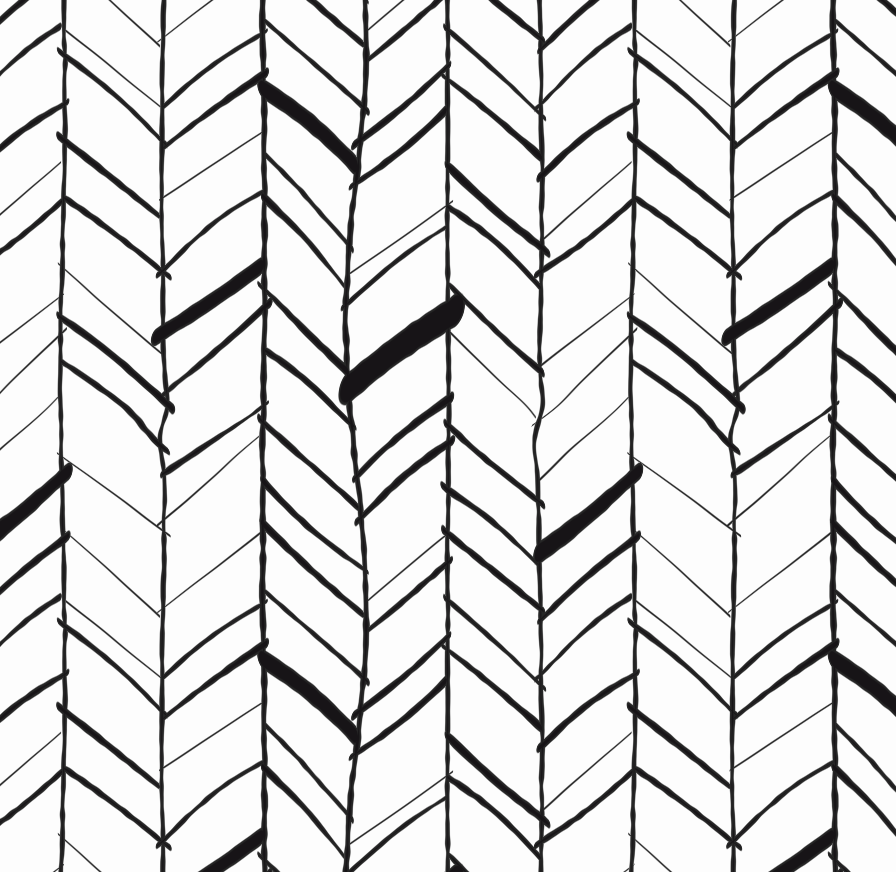
Reproduce this pattern procedurally as a WebGL 2 fragment shader.

```glsl
#version 300 es
precision highp float;

uniform vec2 u_resolution;
out vec4 fragColor;

const float TAU = 6.28319;
const float TILES_ACROSS = 1.5706;
const int COLUMNS = 6;
const int STROKES = 9;
const vec3 PAPER = vec3(0.992);
const vec3 INK_EDGE = vec3(0.15);
const vec3 INK_CORE = vec3(0.09, 0.08, 0.09);

// Spine layout: position, slow sway and sharp kink
const float SPINE_X[6] = float[6](0.110, 0.286, 0.462, 0.624, 0.785, 0.947);
const float SWAY[6] = float[6](0.004, 0.002, 0.002, 0.018, 0.001, 0.003);
const float KINK[6] = float[6](0.0, 0.016, 0.0, 0.0, 0.0, 0.018);

// One heavy stroke per column: height and thickness
const vec2 ACCENT[6] = vec2[6](
    vec2(0.896, 0.013), vec2(0.006, 0.025), vec2(0.303, 0.027),
    vec2(0.912, 0.044), vec2(0.166, 0.014), vec2(0.626, 0.028));

float hash(vec2 p) {
    return fract(sin(dot(p, vec2(127.1, 311.7))) * 43758.5453);
}

// Signed offset to the nearest copy in a unit tile
float wrapUnit(float v) {
    return v - round(v);
}

// Smooth 1D noise in -1..1 that closes after a whole period
float roughness(float v, float period, float seed) {
    float cell = floor(v);
    float a = hash(vec2(mod(cell, period), seed));
    float b = hash(vec2(mod(cell + 1.0, period), seed));
    return mix(a, b, smoothstep(0.0, 1.0, v - cell)) * 2.0 - 1.0;
}

float spineX(int i, float y) {
    float phase = 0.464 + float(i - 3) * 0.37;
    float u = wrapUnit(y - 0.79) / 0.05;
    float tremor = 0.0012 * roughness(y * 26.0, 26.0, float(i) + 3.0);
    return SPINE_X[i] + SWAY[i] * cos(TAU * (y - phase))
         + KINK[i] * u * exp(-u * u) + tremor;
}

float spineDistance(vec2 p, int i) {
    float thickness = (i == 2 || i == 3) ? 0.0100 : 0.0078;
    thickness *= 1.0 + 0.25 * roughness(p.y * 60.0, 60.0, float(i) + 17.0);
    return abs(wrapUnit(p.x - spineX(i, p.y))) - 0.5 * thickness;
}

// Slanted, tapered brush stroke; t runs from 0 to 1 across the column
float strokeDistance(float t, float y, float width, float direction, int column, int index) {
    vec2 id = vec2(float(column), float(index));
    float pick = hash(id + 11.3);
    bool accent = index == 0;
    bool thin = !accent && pick < 0.22;

    float jitter = accent ? 0.0 : 0.84 * (hash(id + 2.7) - 0.5);
    float height = ACCENT[column].x + (float(index) + jitter) / float(STROKES);
    float rise = direction * (0.135 + 0.035 * (hash(id + 5.1) - 0.5));
    rise -= 0.012 * step(direction, 0.0);
    float bow = thin ? 0.0 : 0.022 * (hash(id + 7.9) - 0.4);

    float s = clamp(t, 0.0, 1.0);
    float curve = height + rise * (t - 0.5) + bow * sin(0.5 * TAU * s);
    float slope = width / length(vec2(width, rise));
    float dy = wrapUnit(y - curve) * slope;

    float thickness = accent ? ACCENT[column].y : mix(0.0060, 0.0125, pick);
    if (thin) thickness = 0.0028;
    float taper = 0.7 * (hash(id + 19.7) - 0.5);
    thickness *= 1.0 + taper * (2.0 * s - 1.0);
    float grain = thin ? 0.0 : 0.0008 * roughness(t * 14.0 + 40.0, 256.0, dot(id, vec2(9.0, 1.0)));

    float first = mix(-0.07, 0.03, hash(id + 23.1));
    float last = mix(0.95, 1.07, hash(id + 29.3));
    float beyond = max(max(first - t, t - last), 0.0) * width / slope;
    return length(vec2(beyond, dy)) - 0.5 * thickness + grain;
}

float columnDistance(vec2 p, int column) {
    float left = spineX(column, p.y);
    float right = spineX((column + 1) % COLUMNS, p.y) + (column == COLUMNS - 1 ? 1.0 : 0.0);
    float width = right - left;
    float t = wrapUnit(p.x - 0.5 * (left + right)) / width + 0.5;
    float direction = column % 2 == 0 ? -1.0 : 1.0;
    float d = spineDistance(p, column);
    for (int k = 0; k < STROKES; k++) {
        d = min(d, strokeDistance(t, p.y, width, direction, column, k));
    }
    return d;
}

void main() {
    float pixel = TILES_ACROSS / u_resolution.x;
    vec2 p = fract(gl_FragCoord.xy * pixel);

    float d = 1.0;
    for (int c = 0; c < COLUMNS; c++) {
        d = min(d, columnDistance(p, c));
    }

    // Ink deepens toward the middle of each mark
    vec3 ink = mix(INK_EDGE, INK_CORE, smoothstep(0.002, 0.005, -d));
    float coverage = 1.0 - smoothstep(-0.8 * pixel, 0.8 * pixel, d);
    fragColor = vec4(mix(PAPER, ink, coverage), 1.0);
}
```
